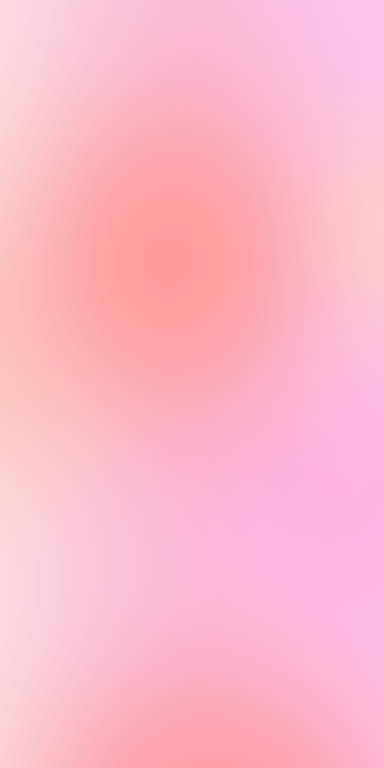
A Shadertoy shader for this background:

```glsl
// Soft elliptical falloff: 1 at the centre, fading by the given radius.
float glow(vec2 uv, vec2 centre, vec2 radius) {
    vec2 d = (uv - centre) / radius;
    return exp(-dot(d, d));
}

void mainImage(out vec4 fragColor, in vec2 fragCoord) {
    vec2 uv = fragCoord / iResolution.xy;

    // Pale left side running through pink to lilac on the right
    vec3 pale = vec3(0.98, 0.89, 0.89);
    vec3 pink = vec3(0.98, 0.74, 0.855);
    vec3 lilac = vec3(0.99, 0.765, 0.92);
    vec3 color = mix(pale, pink, smoothstep(-0.2, 0.55, uv.x));
    color = mix(color, lilac, smoothstep(0.45, 1.0, uv.x));

    // Warm tints along both sides and an orchid patch at lower right
    vec3 peach = vec3(0.99, 0.785, 0.75);
    vec3 blush = vec3(0.99, 0.83, 0.81);
    vec3 orchid = vec3(0.99, 0.70, 0.875);
    color = mix(color, peach, 0.92 * glow(uv, vec2(0.0, 0.55), vec2(0.35, 0.19)));
    color = mix(color, blush, 0.95 * glow(uv, vec2(1.05, 0.70), vec2(0.28, 0.14)));
    color = mix(color, orchid, 0.9 * glow(uv, vec2(0.9, 0.35), vec2(0.45, 0.17)));

    // Large coral glow above the middle, and another rising from the bottom
    vec3 coral = vec3(1.0, 0.605, 0.60);
    vec3 rose = vec3(1.0, 0.61, 0.63);
    color = mix(color, coral, 0.98 * glow(uv, vec2(0.44, 0.66), vec2(0.37, 0.21)));
    color = mix(color, rose, glow(uv, vec2(0.55, -0.06), vec2(0.46, 0.19)));

    fragColor = vec4(color, 1.0);
}
```
